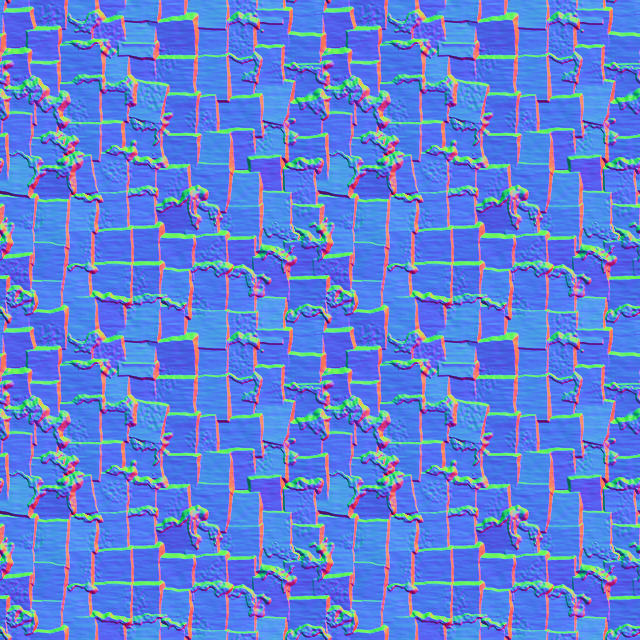
Give the GLSL for this texture map, as a WebGL 1 fragment shader.

```glsl
precision highp float;
// Normal map of tilted, overlapping stone slabs with rough mortar lumps, tiling 2 by 2.
uniform vec2 u_resolution;

const float REPEATS = 2.0;               // repeats of the layout on the canvas
const vec2 GRID = vec2(10.0, 9.0);       // columns and rows in one repeat
const float SPAN = 10.0;                 // one repeat, in column widths
const float ROW = SPAN / 9.0;            // row height, in column widths
const float TAU = 6.2831853;
const vec2 LEAN = vec2(0.23, -0.07);     // gradient shared by the whole surface

vec3 hash3(vec2 p) {
  vec3 q = fract(vec3(p.xyx) * vec3(0.1031, 0.1030, 0.0973));
  q += dot(q, q.yxz + 33.33);
  return fract((q.xxy + q.yzz) * q.zyx);
}

vec2 wrapCell(vec2 cell, vec2 period) {
  return floor(mod(cell + 0.5, period));
}

// Smooth value noise; freq holds whole cells per column width
vec2 wrapNoise(vec2 p, vec2 freq) {
  vec2 q = p * freq, c = floor(q), f = fract(q), period = SPAN * freq;
  f = f * f * (3.0 - 2.0 * f);
  vec2 a = hash3(wrapCell(c, period)).xy;
  vec2 b = hash3(wrapCell(c + vec2(1.0, 0.0), period)).xy;
  vec2 d = hash3(wrapCell(c + vec2(0.0, 1.0), period)).xy;
  vec2 e = hash3(wrapCell(c + 1.0, period)).xy;
  return mix(mix(a, b, f.x), mix(d, e, f.x), f.y) - 0.5;
}

// Distance to the nearest scattered point
float cellular(vec2 p, float freq) {
  vec2 q = p * freq, c = floor(q);
  float nearest = 2.0;
  for (int j = -1; j <= 1; j++) {
    for (int i = -1; i <= 1; i++) {
      vec2 n = c + vec2(float(i), float(j));
      vec2 r = n + hash3(wrapCell(n, vec2(SPAN * freq))).xy - q;
      nearest = min(nearest, dot(r, r));
    }
  }
  return sqrt(nearest);
}

// Layered sines marking weathered areas
float wearField(vec2 p) {
  vec2 a = p * TAU / SPAN;
  return sin(2.0 * a.x + 3.0 * a.y + 1.3 * sin(a.x - 2.0 * a.y))
       + sin(5.0 * a.x - 2.0 * a.y + 2.0) + 0.6 * sin(3.0 * a.x + 7.0 * a.y);
}

float boxDistance(vec2 p, vec2 halfSize) {
  vec2 d = abs(p) - halfSize;
  return length(max(d, 0.0)) + min(max(d.x, d.y), 0.0);
}

float segmentDistance(vec2 p, vec2 a, vec2 b) {
  vec2 ab = b - a;
  return length(p - a - ab * clamp(dot(p - a, ab) / dot(ab, ab), 0.0, 1.0));
}

vec2 rotate(vec2 p, float angle) {
  float c = cos(angle), s = sin(angle);
  return vec2(c * p.x + s * p.y, c * p.y - s * p.x);
}

// One slab and the mortar along its top; offset is measured from the cell centre
float slabHeight(vec2 offset, vec2 id, vec2 warp, float rough) {
  vec3 place = hash3(id + 3.0), shape = hash3(id + 41.0), mortar = hash3(id + 83.0);
  vec2 p = offset - (place.xy - 0.5) * vec2(0.26, 0.26);
  p = rotate(p, (place.z - 0.5) * (mortar.z > 0.92 ? 0.5 : 0.15));
  vec2 halfSize = vec2(0.5, 0.5 * ROW) + (shape.xy - 0.4) * vec2(0.26, 0.2);
  float tilt = 0.5 * (shape.z + place.z);
  vec2 slope = vec2(mix(0.13, 0.27, shape.x), mix(-0.2, 0.44, tilt));
  float plane = dot(slope, p) + (mortar.y - 0.5) * 0.1;
  // The left and lower sides reach under the neighbours
  float edge = boxDistance(p + 0.09 + warp * 0.07, halfSize + 0.09);
  float h = plane - 3.0 * max(edge + 0.03, 0.0);

  if (mortar.x < 0.4) {
    vec2 q = p + warp * 0.42, corner = halfSize - vec2(0.03, 0.05);
    float d = segmentDistance(q, vec2(-0.45 + 0.4 * mortar.y, corner.y), corner);
    if (mortar.z > 0.4) {
      d = min(d, segmentDistance(q, corner, corner - vec2(0.03, 0.7 * mortar.z)));
    }
    h = max(h, plane + 0.07 - 1.7 * max(d - 0.07, 0.0) + 0.07 * rough);
  }
  return h;
}

float surfaceHeight(vec2 p) {
  vec2 fine = wrapNoise(p, vec2(11.0));
  vec2 warp = wrapNoise(p, vec2(2.0)) + 0.6 * wrapNoise(p, vec2(5.0)) + 0.15 * fine;
  float rough = 0.4 - 0.7 * cellular(p, 8.0) + 0.6 * fine.x;
  float h = -0.6, column = floor(p.x);
  for (int i = -1; i <= 1; i++) {
    float x = column + float(i);
    float shift = hash3(wrapCell(vec2(x, 77.0), vec2(GRID.x, 99.0))).x;
    float row = floor(p.y / ROW - shift);
    for (int j = -1; j <= 1; j++) {
      float y = row + float(j);
      vec2 centre = vec2(x + 0.5, (y + 0.5 + shift) * ROW);
      h = max(h, slabHeight(p - centre, wrapCell(vec2(x, y), GRID), warp, rough));
    }
  }
  float grain = wrapNoise(p, vec2(2.0, 13.0)).x + 0.5 * wrapNoise(p, vec2(5.0, 20.0)).y;
  float wear = smoothstep(0.8, 1.6, wearField(p));
  return h + 0.016 * grain + 0.025 * warp.y + 0.045 * wear * rough;
}

void main() {
  vec2 p = gl_FragCoord.xy / u_resolution * REPEATS * SPAN, e = vec2(0.025, 0.0);
  vec2 gradient = vec2(surfaceHeight(p + e.xy) - surfaceHeight(p - e.xy),
                       surfaceHeight(p + e.yx) - surfaceHeight(p - e.yx)) / (2.0 * e.x);
  vec3 normal = normalize(vec3(-gradient - LEAN, 1.0));
  // Sideways parts are centred on one half; the upward part fills the whole range
  gl_FragColor = vec4(normal.xy * 0.5 + 0.5, min(normal.z * 1.03, 1.0), 1.0);
}
```
